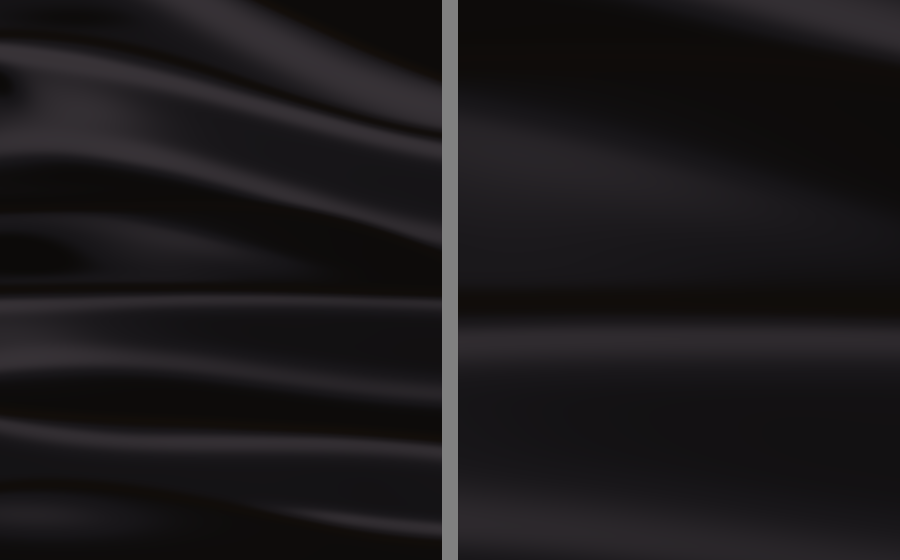
Left, the full canvas; right, a detail of the centre.
A Shadertoy shader for this texture:

```glsl
// Dark satin cloth lying in long, nearly horizontal folds.
// Overlapping sheets are painted from the top down; each has a crisp upper crease
// and is lit by soft ridges and broad patches of sheen, then toned by a colour ramp.

const vec3 WARM_BLACK = vec3(0.048, 0.041, 0.036);
const vec3 COOL_SHADE = vec3(0.083, 0.077, 0.088);
const vec3 SATIN_GREY = vec3(0.218, 0.199, 0.216);
const vec3 BROWN_RIM  = vec3(0.026, 0.014, 0.004);

// Cubic through four heights at x = 0, 1/3, 2/3 and 1.
float curve(float x, vec4 h) {
    float a = 3.0 * x, b = a - 1.0, c = a - 2.0, d = a - 3.0;
    return -h.x * b * c * d / 6.0 + h.y * a * c * d / 2.0
           - h.z * a * b * d / 2.0 + h.w * a * b * c / 6.0;
}

// Slow waviness from layered sines.
float waves(vec2 p) {
    float sum = 0.0, gain = 0.5;
    for (int i = 0; i < 4; i++) {
        p = mat2(0.9, 0.35, -0.35, 0.9) * p * 1.8 + 1.7;
        sum += gain * sin(p.x + 1.3 * sin(p.y));
        gain *= 0.55;
    }
    return sum;
}

// Long highlight with separate falloffs above and below its crest.
float ridge(vec2 p, vec4 heights, float above, float below) {
    float d = p.y - curve(p.x, heights);
    d /= d < 0.0 ? above : below;
    return exp(-d * d);
}

// Elliptical patch of light, sloping down to the right by the given amount.
float patchLight(vec2 p, vec2 centre, vec2 size, float slope) {
    vec2 d = p - centre;
    d.y -= slope * d.x;
    d /= size;
    return exp(-dot(d, d));
}

// One where the point lies below the curve, softened over the given width.
float under(vec2 p, vec4 heights, float soft) {
    return smoothstep(-soft, soft, p.y - curve(p.x, heights));
}

// Lays a sheet over those above it; x holds light, y holds the brown rim.
vec2 cover(vec2 cloth, vec2 p, vec4 edge, float light, float rim) {
    float d = p.y - curve(p.x, edge);
    float crease = exp(-d * d / 0.00012);
    cloth = mix(cloth, vec2(light, 0.0), smoothstep(-0.005, 0.005, d));
    cloth.x *= 1.0 - 0.85 * crease;
    cloth.y = max(cloth.y, rim * crease);
    return cloth;
}

float topSheet(vec2 p) {
    float sheen = ridge(p, vec4(-0.195, -0.05, 0.094, 0.193), 0.05, 0.058);
    float shadow = patchLight(p, vec2(0.17, 0.03), vec2(0.14, 0.02), 0.0);
    return 0.2 + 0.68 * sheen - 0.14 * shadow;
}

float broadSheet(vec2 p) {
    vec4 lower = vec4(0.267, 0.286, 0.358, 0.424);
    float light = 0.22 * (1.0 - under(p, lower, 0.03));
    light += 0.6 * ridge(p, vec4(0.094, 0.137, 0.206, 0.267), 0.018, 0.023);
    light += mix(0.25, 0.6, smoothstep(0.0, 0.35, p.x)) * ridge(p, lower, 0.027, 0.02);
    light += 0.45 * patchLight(p, vec2(0.19, 0.19), vec2(0.19, 0.07), 0.22);
    light += 0.38 * patchLight(p, vec2(0.02, 0.25), vec2(0.16, 0.05), -0.1);
    light -= 0.4 * patchLight(p, vec2(0.0, 0.15), vec2(0.06, 0.035), 0.3);
    return light + 0.08 * patchLight(p, vec2(0.0, 0.34), vec2(0.3, 0.02), 0.0);
}

float shadedSheet(vec2 p) {
    float fade = 1.0 - smoothstep(0.45, 0.85, p.x);
    float light = 0.05 + 0.28 * fade * ridge(p, vec4(0.39, 0.41, 0.475, 0.485), 0.016, 0.03);
    light += 0.33 * patchLight(p, vec2(0.33, 0.45), vec2(0.2, 0.055), 0.12);
    light += 0.22 * patchLight(p, vec2(0.1, 0.505), vec2(0.3, 0.018), 0.0);
    return light - 0.25 * patchLight(p, vec2(0.05, 0.45), vec2(0.13, 0.03), 0.1);
}

float middleSheet(vec2 p) {
    vec4 lower = vec4(0.651, 0.648, 0.677, 0.704);
    float light = 0.04 + 0.11 * (1.0 - under(p, lower, 0.03));
    light += 0.5 * ridge(p, vec4(0.543, 0.537, 0.535, 0.541), 0.012, 0.018);
    light += 0.48 * ridge(p, lower, 0.027, 0.021);
    return light + 0.45 * patchLight(p, vec2(0.02, 0.6), vec2(0.23, 0.06), 0.0);
}

float lowerSheet(vec2 p) {
    float light = 0.18 + 0.54 * ridge(p, vec4(0.757, 0.789, 0.792, 0.806), 0.017, 0.023);
    float glint = ridge(p, vec4(0.859, 0.888, 0.917, 0.945), 0.014, 0.02);
    return light + 0.55 * glint * smoothstep(0.5, 0.8, p.x);
}

void mainImage(out vec4 fragColor, in vec2 fragCoord) {
    vec2 p = fragCoord / iResolution.xy;
    p.y = 1.0 - p.y;
    float drift = waves(p * vec2(2.0, 5.0));
    p.y += 0.003 * drift;

    // Sheets from back to front
    vec2 cloth = vec2(0.04, 0.0);
    cloth = cover(cloth, p, vec4(-0.22, -0.098, 0.029, 0.14), topSheet(p), 1.0);
    cloth = cover(cloth, p, vec4(0.0625, 0.095, 0.176, 0.241), broadSheet(p), 0.7);
    cloth = cover(cloth, p, vec4(0.371, 0.368, 0.38, 0.456), shadedSheet(p), 0.5);
    cloth = cover(cloth, p, vec4(0.516, 0.514, 0.518, 0.523), middleSheet(p), 0.6);
    cloth = cover(cloth, p, vec4(0.736, 0.753, 0.766, 0.785), lowerSheet(p), 0.9);
    float cornerSheen = 0.06 + 0.45 * patchLight(p, vec2(0.06, 0.92), vec2(0.25, 0.036), 0.03);
    cloth = cover(cloth, p, vec4(0.87, 0.88, 0.931, 0.97), cornerSheen, 0.7);

    // Shade, cool mid tone, then grey highlight
    float light = clamp(cloth.x * (1.0 + 0.1 * drift), 0.0, 1.0);
    vec3 colour = mix(WARM_BLACK, COOL_SHADE, smoothstep(0.0, 0.25, light));
    colour = mix(colour, SATIN_GREY, smoothstep(0.12, 0.95, light));
    fragColor = vec4(colour + BROWN_RIM * cloth.y, 1.0);
}
```
